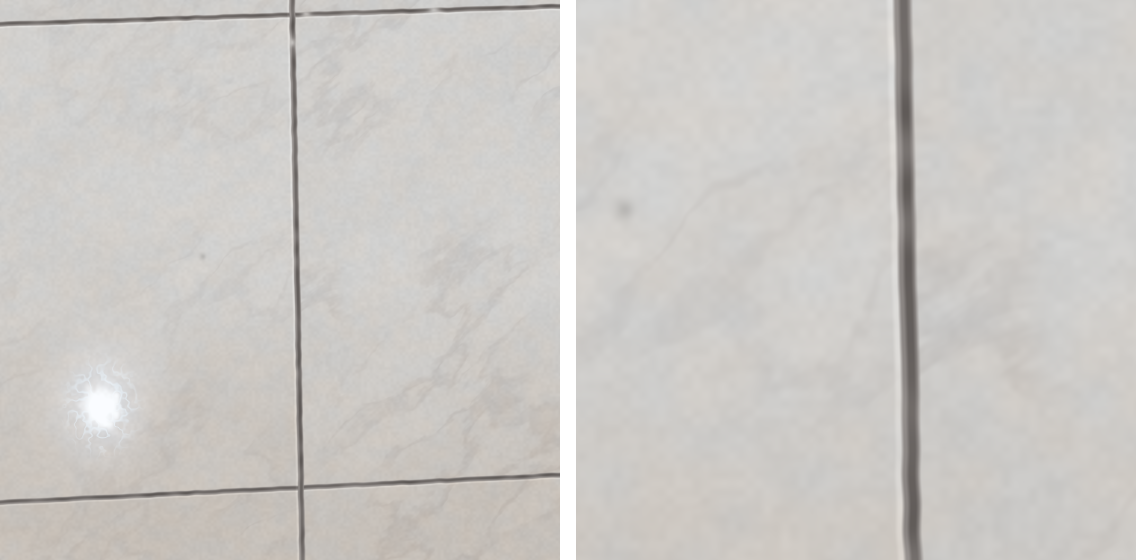
Left: the whole. Right: its middle third, enlarged.
A Shadertoy shader for this texture:

```glsl
// Glossy pale stone floor tiles seen slightly askew, with thin dark joints.
// Two tilted joint families give tile coordinates; stretched noise makes the
// diagonal veining, and a rippled glow makes the lamp reflection.

float hash(vec2 p) {
    vec3 q = fract(vec3(p.xyx) * 0.1031);
    q += dot(q, q.yzx + 33.33);
    return fract((q.x + q.y) * q.z);
}

float noise(vec2 p) {
    vec2 i = floor(p), f = fract(p);
    f = f * f * (3.0 - 2.0 * f);
    return mix(mix(hash(i), hash(i + vec2(1, 0)), f.x),
               mix(hash(i + vec2(0, 1)), hash(i + vec2(1, 1)), f.x), f.y);
}

float fbm(vec2 p) {
    float sum = 0.0, gain = 0.5;
    for (int i = 0; i < 5; i++) {
        sum += gain * noise(p);
        p = mat2(1.6, 1.2, -1.2, 1.6) * p + 7.3;
        gain *= 0.5;
    }
    return sum;
}

// Soft round patch around a point
float patchAt(vec2 p, vec2 center, float radius) {
    vec2 d = (p - center) / radius;
    return exp(-dot(d, d));
}

// Coverage of a band of the given half width
float band(float dist, float halfWidth) {
    float soft = max(0.0015, 1.0 / iResolution.y);
    return 1.0 - smoothstep(halfWidth - soft, halfWidth + soft, abs(dist));
}

// Signed distance to the nearest joint, from a tile coordinate
float jointDistance(float t, float period) {
    return (fract(t + 0.5) - 0.5) * period;
}

// Grout line: soft grey flanks, a darker core and a pale rim on one side
vec3 drawJoint(vec3 col, float d, float along, float width, float worn) {
    float wobble = 0.0012 * (noise(vec2(along * 60.0, 3.0)) - 0.5);
    float tone = noise(vec2(along * 45.0, 9.0)) - 0.5;
    d += wobble;
    col += 0.05 * band(d + width * 1.35, width * 0.4);
    col = mix(col, vec3(0.56, 0.54, 0.53) + 0.08 * tone, band(d, width) * (1.0 - 0.7 * worn));
    return mix(col, vec3(0.39, 0.37, 0.36) + 0.12 * tone,
               0.85 * band(d - width * 0.15, width * 0.5) * (1.0 - worn));
}

void mainImage(out vec4 fragColor, in vec2 fragCoord) {
    vec2 p = fragCoord / iResolution.xy;

    // Tile coordinates from the tilted joints
    float lower = 0.103 + 0.049 * p.x;
    float upper = 0.957 + 0.032 * p.x;
    float rowHeight = upper - lower;
    vec2 tile = vec2((p.x - 0.540 + 0.0185 * p.y) / 0.85, (p.y - lower) / rowHeight);
    vec2 id = floor(tile);

    // Cool far side fading into the warm near side
    float cloud = fbm(p * 4.0 + id * 5.7);
    float cool = smoothstep(0.0, 0.62, p.y + 0.4 * (cloud - 0.5) - 0.08 * (p.x - 0.5));
    vec3 col = mix(vec3(0.775, 0.752, 0.726), vec3(0.814, 0.808, 0.798), cool);
    col += 0.012 * (hash(id + 4.0) - 0.5);

    // Diagonal veining, stronger in some tiles
    vec2 q = mat2(0.8, -0.6, 0.6, 0.8) * p;
    q += 0.05 * vec2(fbm(p * 9.0), fbm(p * 9.0 + 20.0));
    float streak = fbm(q * vec2(7.0, 17.0) + id * 11.0);
    float vein = smoothstep(0.08, 0.0, abs(streak - 0.5)) * smoothstep(0.35, 0.65, fbm(p * 6.0 + 31.0));
    float strength = id.x < 0.0 ? 0.022 : 0.036;
    col -= strength * vein * vec3(0.9, 1.0, 1.0);
    col += 0.03 * (streak - 0.48);

    // Faint tint blotches, fine grain and a small brown fleck
    col += 0.018 * (noise(p * 42.0) - 0.5) * vec3(1.0, 0.1, -0.8);
    col += 0.022 * (noise(p * 190.0) - 0.5) + 0.014 * (noise(p * 85.0) - 0.5);
    col -= 0.09 * patchAt(p, vec2(0.362, 0.542), 0.006);

    // Joints, with grout chipped away near the upper crossing
    float worn = patchAt(p, vec2(0.547, 0.975), 0.010)
               + patchAt(p, vec2(0.775, 0.981), 0.012)
               + patchAt(p, vec2(0.521, 0.924), 0.009);
    worn = min(worn, 1.0);
    col = drawJoint(col, jointDistance(tile.y, rowHeight), p.x, 0.0042, worn);
    col = drawJoint(col, jointDistance(tile.x, 0.85), p.y + 5.0, 0.0052, worn);

    // Lamp reflection: wide haze, broken ripples and a bright core
    vec2 g = p - vec2(0.182, 0.275);
    float r = length(g * vec2(1.0, 0.8));
    float ripple = noise(g * vec2(75.0, 60.0) + 50.0) + 0.35 * noise(g * 150.0 + 90.0);
    float rings = smoothstep(0.16, 0.0, abs(ripple - 0.68)) * smoothstep(0.085, 0.035, r);
    float core = smoothstep(0.045, 0.018, r + 0.016 * (ripple - 0.6));
    col += vec3(0.07, 0.09, 0.12) * exp(-r * r / 0.006);
    col = mix(col, vec3(0.91, 0.95, 0.98), 0.6 * rings);
    col = mix(col, vec3(0.98, 0.99, 1.0), core);

    fragColor = vec4(clamp(col, 0.0, 1.0), 1.0);
}
```
